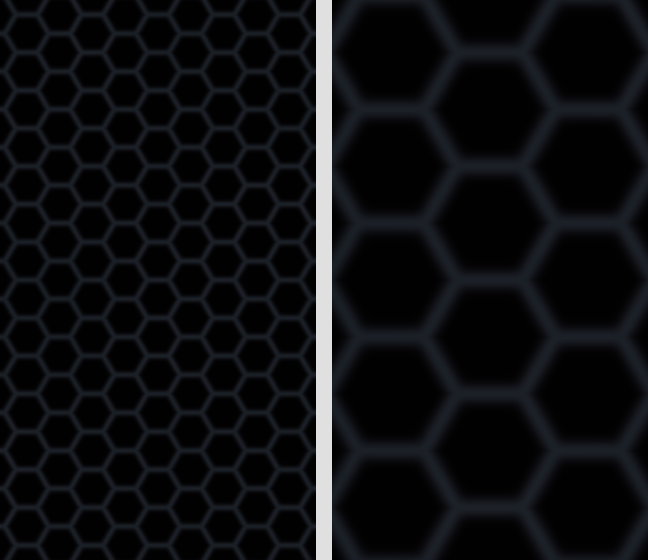
Left, the full canvas; right, a detail of the centre.
Give the GLSL for this pattern, as a WebGL 2 fragment shader.

```glsl
#version 300 es
precision highp float;

uniform vec2 u_resolution;
out vec4 fragColor;

const float PITCH = 0.0677;        // hexagon height, in canvas heights
const float GLOW_WIDTH = 0.060;    // line softness, in hexagon heights
const float CORNER_ROUND = 0.06;   // rounding where lines meet
const float TINT_SCALE = 7.0;      // tint patches per canvas height
const float TINT_AMOUNT = 0.10;
const vec3 BASE = vec3(0.003, 0.003, 0.004);
const vec3 CORE = vec3(0.100, 0.122, 0.145);
const vec3 HALO = vec3(0.122, 0.122, 0.165);
const vec2 LATTICE = vec2(1.7320508, 1.0);

float hash(vec2 p) {
    return fract(sin(dot(p, vec2(127.1, 311.7))) * 43758.5453);
}

float valueNoise(vec2 p) {
    vec2 cell = floor(p);
    vec2 t = smoothstep(0.0, 1.0, fract(p));
    float low = mix(hash(cell), hash(cell + vec2(1.0, 0.0)), t.x);
    float high = mix(hash(cell + vec2(0.0, 1.0)), hash(cell + vec2(1.0)), t.x);
    return mix(low, high, t.y);
}

float smoothMax(float a, float b, float k) {
    float h = max(k - abs(a - b), 0.0) / k;
    return max(a, b) + 0.25 * h * h * k;
}

// Offset from the centre of the nearest flat-topped hexagon
vec2 hexOffset(vec2 p) {
    vec2 a = mod(p + 0.5 * LATTICE, LATTICE) - 0.5 * LATTICE;
    vec2 b = mod(p, LATTICE) - 0.5 * LATTICE;
    return dot(a, a) < dot(b, b) ? a : b;
}

// Distance from inside a hexagon to its outline
float edgeDistance(vec2 offset) {
    vec2 q = abs(offset);
    float slanted = dot(q, vec2(0.8660254, 0.5));
    return max(0.5 - smoothMax(q.y, slanted, CORNER_ROUND), 0.0);
}

void main() {
    vec2 centred = (gl_FragCoord.xy - 0.5 * u_resolution) / u_resolution.y;

    // Lattice with a horizontal edge at the canvas centre
    vec2 p = centred / PITCH + vec2(0.0, 0.5);
    float d = edgeDistance(hexOffset(p)) / GLOW_WIDTH;
    float glow = exp(-0.5 * d * d);

    // Soft lines with a faint drift of tint
    float drift = valueNoise(centred * TINT_SCALE + 20.0) - 0.5;
    vec3 tint = mix(HALO, CORE, glow);
    tint *= 1.0 + TINT_AMOUNT * drift * vec3(1.5, 0.6, 0.8);

    fragColor = vec4(BASE + tint * glow, 1.0);
}
```
